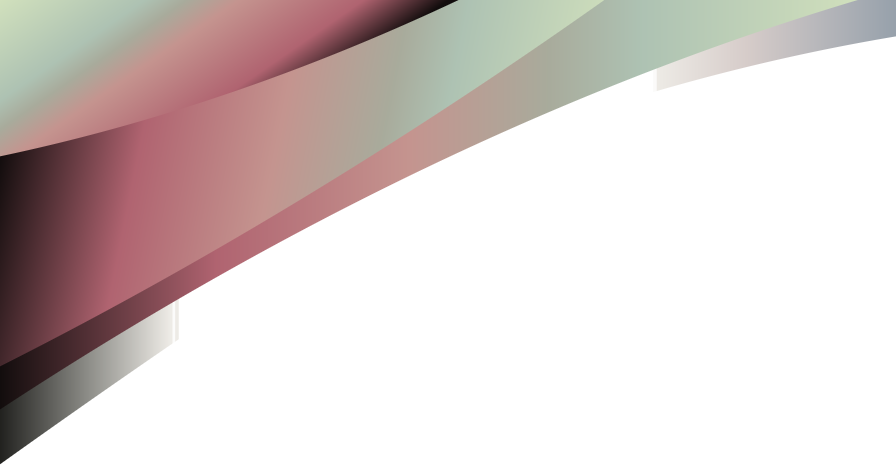
This background is drawn by a Shadertoy shader. Its source:

```glsl
// Sweeping satin ribbons cross the upper left corner of a white page.
// Each ribbon is bounded by parabolas and shaded by one shared colour ramp;
// two short faded strips lie under the lowest edge.

// Colours, from the dark fold to the bright end
const vec3 INK   = vec3(0.07, 0.05, 0.05);
const vec3 ROSE  = vec3(0.69, 0.39, 0.44);
const vec3 BLUSH = vec3(0.77, 0.58, 0.56);
const vec3 STONE = vec3(0.66, 0.67, 0.61);
const vec3 SAGE  = vec3(0.68, 0.76, 0.70);
const vec3 PALE  = vec3(0.82, 0.88, 0.74);
const vec3 PAPER = vec3(1.0);

// Strip colours
const vec3 CHARCOAL = vec3(0.13, 0.13, 0.12);
const vec3 ASH      = vec3(0.56, 0.56, 0.54);
const vec3 MIST     = vec3(0.93, 0.92, 0.90);
const vec3 DUSK     = vec3(0.84, 0.80, 0.79);
const vec3 STEEL    = vec3(0.59, 0.63, 0.67);

// Parabolas y = a + b x + c x^2, in canvas widths, y measured down from the top
const vec3 UPPER_EDGE  = vec3(0.1745, -0.2107, -0.2545);
const vec3 MIDDLE_EDGE = vec3(0.4089, -0.5044, -0.1510);
const vec3 LOWER_EDGE  = vec3(0.4570, -0.6560, 0.1866);
const vec3 LEFT_STRIP  = vec3(0.5182, -0.7150, 0.0768);
const vec3 RIGHT_STRIP = vec3(0.1016, -0.2900, 0.2304);

// Strip ends and ramp directions
const float LEFT_END    = 0.1995;
const float RIGHT_START = 0.7330;
const float SLIT        = 0.1940;
const float UPPER_SPAN  = 0.5010;
const float UPPER_TILT  = 1.44;
const float MIDDLE_TILT = 0.20;

// Approximate signed distance to a parabola, positive above it
float above(vec2 p, vec3 k) {
    float curve = k.x + p.x * (k.y + k.z * p.x);
    float slope = k.y + 2.0 * k.z * p.x;
    return (curve - p.y) / sqrt(1.0 + slope * slope);
}

float cover(float dist, float pixel) {
    return clamp(dist / pixel + 0.5, 0.0, 1.0);
}

float between(float a, float b, float x) {
    return clamp((x - a) / (b - a), 0.0, 1.0);
}

// Satin ramp with the ink stop at zero
vec3 satin(float s, float rose, float blush, float stone, float sage, float pale) {
    vec3 c = mix(INK, ROSE, between(0.0, rose, s));
    c = mix(c, BLUSH, between(rose, blush, s));
    c = mix(c, STONE, between(blush, stone, s));
    c = mix(c, SAGE, between(stone, sage, s));
    return mix(c, PALE, between(sage, pale, s));
}

void mainImage(out vec4 fragColor, in vec2 fragCoord) {
    float pixel = 1.0 / iResolution.x;
    vec2 p = vec2(fragCoord.x, iResolution.y - fragCoord.y) * pixel;
    vec3 color = PAPER;

    // Left strip with a thin bright slit near its end
    vec3 leftTone = mix(CHARCOAL, ASH, between(0.0, 0.10, p.x));
    leftTone = mix(leftTone, MIST, between(0.10, 0.19, p.x));
    leftTone = mix(leftTone, PAPER, 0.8 * cover(0.0015 - abs(p.x - SLIT), pixel));
    float leftMask = cover(above(p, LEFT_STRIP), pixel) * cover(LEFT_END - p.x, pixel);
    color = mix(color, leftTone, leftMask);

    // Right strip with a faint leading margin
    float along = p.x - RIGHT_START;
    vec3 rightTone = mix(MIST, DUSK, between(0.0, 0.10, along));
    rightTone = mix(rightTone, STEEL, between(0.10, 0.267, along));
    rightTone = mix(PAPER, rightTone, 0.25 + 0.75 * cover(along, pixel));
    float rightMask = cover(above(vec2(along, p.y), RIGHT_STRIP), pixel);
    color = mix(color, rightTone, rightMask * cover(along + 0.004, pixel));

    // Ribbons, from the lowest to the highest
    vec3 lower = satin(p.x, 0.241, 0.456, 0.612, 0.716, 0.964);
    color = mix(color, lower, cover(above(p, LOWER_EDGE), pixel));

    float middleAxis = p.x + MIDDLE_TILT * (p.y - UPPER_EDGE.x);
    vec3 middle = satin(middleAxis, 0.154, 0.306, 0.423, 0.488, 0.664);
    color = mix(color, middle, cover(above(p, MIDDLE_EDGE), pixel));

    float upperAxis = UPPER_SPAN - p.x - UPPER_TILT * p.y;
    vec3 upper = satin(upperAxis, 0.095, 0.234, 0.293, 0.339, 0.501);
    color = mix(color, upper, cover(above(p, UPPER_EDGE), pixel));

    fragColor = vec4(color, 1.0);
}
```
